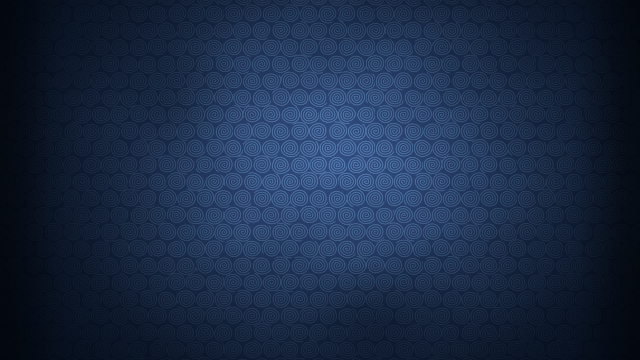
This pattern is drawn by a Shadertoy shader. Its source:

```glsl
// Draws staggered rows of hand-drawn spirals on dark blue cloth, lit softly from the middle.

const float TAU = 6.2831853;
const vec2 SPACING = vec2(0.0526, 0.04665); // column and row step, in canvas heights
const vec2 ORIGIN = vec2(0.0225, -0.0046);  // one spiral center near the middle

float hash(vec2 cell) {
    return fract(sin(dot(cell, vec2(127.1, 311.7))) * 4375.85);
}

// Soft elliptical spot of light; a higher power gives a flatter middle
float glow(vec2 p, vec2 center, vec2 size, float power) {
    vec2 d = (p - center) / size;
    return exp(-pow(dot(d, d), power));
}

// Layered sines for uneven, cloudy lighting
float clouds(vec2 p) {
    float sum = 0.0;
    float weight = 0.5;
    for (int i = 0; i < 5; i++) {
        sum += weight * sin(p.x + 1.3 * sin(p.y)) * cos(p.y - 0.7 * p.x);
        p = mat2(1.6, 1.2, -1.2, 1.6) * p + 1.7;
        weight *= 0.5;
    }
    return sum;
}

// Center of the nearest spiral in a lattice of alternating rows
vec2 nearestCenter(vec2 p) {
    vec2 period = SPACING * vec2(1.0, 2.0);
    vec2 evenRow = round(p / period) * period;
    vec2 oddRow = (floor(p / period) + 0.5) * period;
    return distance(p, evenRow) < distance(p, oddRow) ? evenRow : oddRow;
}

// Coverage of one spiral stroke with a given number of turns
float spiral(vec2 p, float seed, float pitch, float turns, float halfWidth, float blur) {
    float start = seed * TAU;
    float c = cos(start);
    float s = sin(start);
    p.x /= 1.06;
    p = mat2(c, s, -s, c) * p;
    float turnAngle = atan(p.y, p.x) / TAU;
    float wobble = 0.08 * sin(3.0 * TAU * turnAngle + start);
    float phase = length(p) / pitch - turnAngle + wobble;
    float turn = floor(phase);
    float dist = abs(phase - turn - 0.5) * pitch;
    float stroke = 1.0 - smoothstep(halfWidth - blur, halfWidth + blur, dist);
    float inside = step(0.0, turn) * step(turn, turns - 1.0);
    float tail = turn > turns - 1.5 ? smoothstep(0.0, 0.05, 0.5 - turnAngle) : 1.0;
    return stroke * inside * tail;
}

// Broad central light with brighter and darker patches
float lighting(vec2 p) {
    float light = 0.96 * glow(p, vec2(0.04, 0.05), vec2(0.63, 0.52), 1.2);
    light += 0.14 * glow(p, vec2(0.01, 0.07), vec2(0.24, 0.22), 1.0);
    light += 0.10 * glow(p, vec2(0.33, -0.10), vec2(0.15, 0.17), 1.0);
    light += 0.09 * glow(p, vec2(-0.22, -0.07), vec2(0.12, 0.14), 1.0);
    light -= 0.16 * glow(p, vec2(-0.39, 0.22), vec2(0.13, 0.16), 1.0);
    light -= 0.18 * glow(p, vec2(0.14, -0.36), vec2(0.20, 0.13), 1.0);
    return max(light * (1.0 + 0.13 * clouds(p * 7.0)), 0.0);
}

void mainImage(out vec4 fragColor, in vec2 fragCoord) {
    vec2 p = (fragCoord - 0.5 * iResolution.xy) / iResolution.y;
    float pixel = 1.0 / iResolution.y;

    // Spiral motif, with its own turn and slight drift in each cell
    vec2 q = p - ORIGIN;
    vec2 center = nearestCenter(q);
    vec2 cell = round(center / (SPACING * vec2(0.5, 1.0)));
    vec2 drift = (vec2(hash(cell + 3.0), hash(cell + 9.0)) - 0.5) * 0.0015;
    float blur = max(0.4 * pixel, 0.0008);
    float stroke = spiral(q - center - drift, hash(cell), 0.0064, 4.0, 0.0015, blur);

    // Cloth and thread colors under the light
    float light = lighting(p);
    vec3 shadow = vec3(0.012, 0.042, 0.092);
    vec3 cloth = vec3(0.155, 0.222, 0.350);
    vec3 thread = vec3(0.105, 0.145, 0.150);
    vec3 color = shadow + cloth * light;
    color += stroke * (thread * light + 0.010);

    // Darkened side edges
    float side = 0.5 * iResolution.x / iResolution.y - abs(p.x);
    color *= mix(0.55, 1.0, smoothstep(0.0, 0.20, side));
    fragColor = vec4(color, 1.0);
}
```
